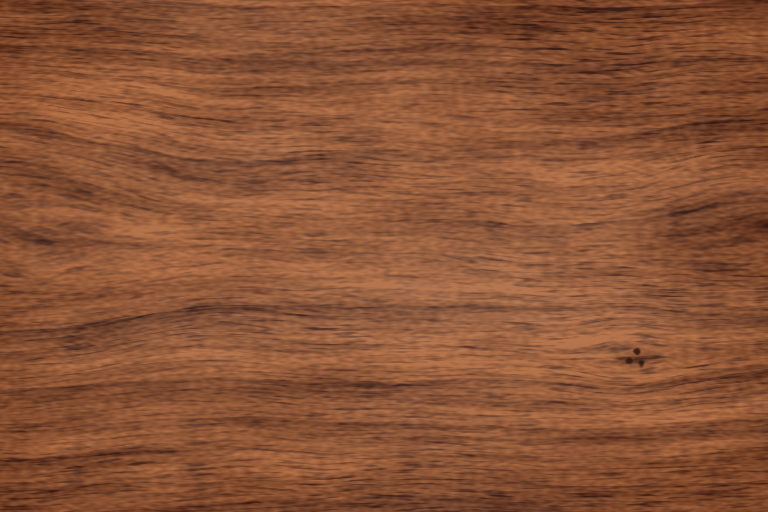
Write a WebGL 1 fragment shader that draws this texture.

```glsl
precision highp float;
// Walnut board: wavy horizontal grain, dark growth veins, fine pores and small knots.
uniform vec2 u_resolution;

const vec3 DARK_WOOD = vec3(0.29, 0.155, 0.11);
const vec3 LIGHT_WOOD = vec3(0.68, 0.44, 0.295);
const vec3 KNOT_BROWN = vec3(0.17, 0.08, 0.06);
const vec3 WARM_SHIFT = vec3(0.0, 0.02, 0.034);

vec2 gradientAt(vec2 cell) {
  vec3 q = fract(cell.xyx * vec3(0.1031, 0.1030, 0.0973));
  q += dot(q, q.yzx + 33.33);
  return fract((q.xx + q.yz) * q.zy) * 2.0 - 1.0;
}

// Gradient noise, roughly -0.7 to 0.7
float noise(vec2 p) {
  vec2 cell = floor(p);
  vec2 f = p - cell;
  vec2 s = f * f * f * (f * (f * 6.0 - 15.0) + 10.0);
  vec2 e = vec2(1.0, 0.0);
  float a = dot(gradientAt(cell), f);
  float b = dot(gradientAt(cell + e.xy), f - e.xy);
  float c = dot(gradientAt(cell + e.yx), f - e.yx);
  float d = dot(gradientAt(cell + e.xx), f - e.xx);
  return mix(mix(a, b, s.x), mix(c, d, s.x), s.y);
}

// Soft elliptical spot, 1 at its centre
float spot(vec2 p, vec2 centre, vec2 size) {
  vec2 d = (p - centre) / size;
  return exp(-dot(d, d));
}

// Height offset that spreads the fibres around a knot
float spread(vec2 p, vec2 centre, vec2 size, float amount) {
  return -amount * (p.y - centre.y) * spot(p, centre, size);
}

// Fibre height: lines of equal value follow the grain
float grainHeight(vec2 p, vec2 leftFigure, vec2 pinKnot, vec2 rightKnot) {
  float h = p.y;
  h += spread(p, leftFigure, vec2(0.32, 0.24), 0.68);
  h += spread(p, pinKnot, vec2(0.11, 0.07), 0.6);
  h += spread(p, rightKnot, vec2(0.25, 0.13), 0.5);
  h += 0.045 * noise(p * vec2(1.7, 2.0) + 3.7);
  return h + 0.011 * noise(p * vec2(5.0, 7.0) + 11.3);
}

// Growth veins: crisp upper edge, fading downward
float veins(float x, float h, float count, float seed) {
  float phase = h * count + 0.7 * noise(vec2(x * 0.8, h * 4.0) + seed);
  phase += 0.07 * noise(vec2(x * 9.0, h * 30.0) + seed);
  float below = 1.0 - fract(phase);
  float line = 0.6 * exp(-below * 14.0) + 0.5 * exp(-below * 4.0);
  float strength = 0.7 + 1.3 * noise(vec2(x * 1.4, floor(phase) * 3.37 + seed));
  return smoothstep(0.0, 0.05, below) * line * clamp(strength, 0.1, 1.1);
}

// Short dark dashes along the fibres
float pores(vec2 fibre, vec2 frequency, float seed) {
  return smoothstep(0.03, 0.36, noise(fibre * frequency + seed));
}

// Cluster of tiny dark knots
float pinKnots(vec2 p, vec2 centre) {
  float mask = 0.0;
  for (int i = 0; i < 3; i++) {
    float angle = float(i) * 2.1 + 1.4;
    vec2 d = p - centre - 0.014 * vec2(cos(angle), sin(angle));
    float radius = 0.0055 + 0.005 * noise(d * 90.0 + angle);
    mask = max(mask, 1.0 - smoothstep(radius - 0.003, radius + 0.004, length(d)));
  }
  return mask;
}

void main() {
  vec2 uv = gl_FragCoord.xy / u_resolution;
  vec2 p = gl_FragCoord.xy / u_resolution.y;
  float aspect = u_resolution.x / u_resolution.y;
  vec2 leftFigure = vec2(0.02, 0.55);
  vec2 pinKnot = vec2(aspect * 0.828, 0.3);
  vec2 rightKnot = vec2(aspect, 0.555);
  float h = grainHeight(p, leftFigure, pinKnot, rightKnot);
  vec2 fibre = vec2(p.x, h);

  // Broad bands, streaks, cross mottling and fine grain
  float tone = 0.93;
  tone += 0.42 * noise(fibre * vec2(1.1, 7.0) + 5.2);
  tone += 0.34 * noise(fibre * vec2(2.2, 27.0) + 17.1);
  tone += 0.34 * noise(fibre * vec2(6.0, 82.0) + 29.6);
  tone += 0.16 * noise(p * vec2(5.0, 6.0) + 41.8);
  tone += 0.36 * noise(p * vec2(55.0, 175.0) + 7.9);

  // Veins and pores
  float vein = veins(p.x, h, 7.0, 2.3) + 0.55 * veins(p.x, h, 17.0, 8.6);
  float porosity = 0.75 + 0.8 * noise(fibre * vec2(2.0, 9.0) + 53.0);
  float pore = pores(fibre, vec2(17.0, 190.0), 61.0);
  pore = porosity * (pore + 0.7 * pores(fibre, vec2(9.0, 135.0), 71.0));
  tone -= 0.58 * vein + 0.4 * pore;

  // Darker borders and shaded knots
  vec2 q = uv * 2.0 - 1.0;
  float border = dot(q, q);
  tone -= 0.19 * border;
  tone -= 0.35 * spot(p, rightKnot, vec2(0.09, 0.03));
  tone -= 0.2 * spot(p, rightKnot, vec2(0.26, 0.09));
  tone -= 0.2 * spot(p, pinKnot, vec2(0.05, 0.025));

  float warmth = 0.3 + 0.75 * border + noise(fibre * vec2(1.5, 6.0) + 83.0);
  warmth -= 0.9 * pore + 0.8 * vein;
  vec3 color = mix(DARK_WOOD, LIGHT_WOOD, clamp(tone, -0.15, 1.08));
  color -= WARM_SHIFT * clamp(warmth, -0.8, 1.3);
  color = mix(color, KNOT_BROWN, 0.85 * pinKnots(p, pinKnot));
  gl_FragColor = vec4(color, 1.0);
}
```
